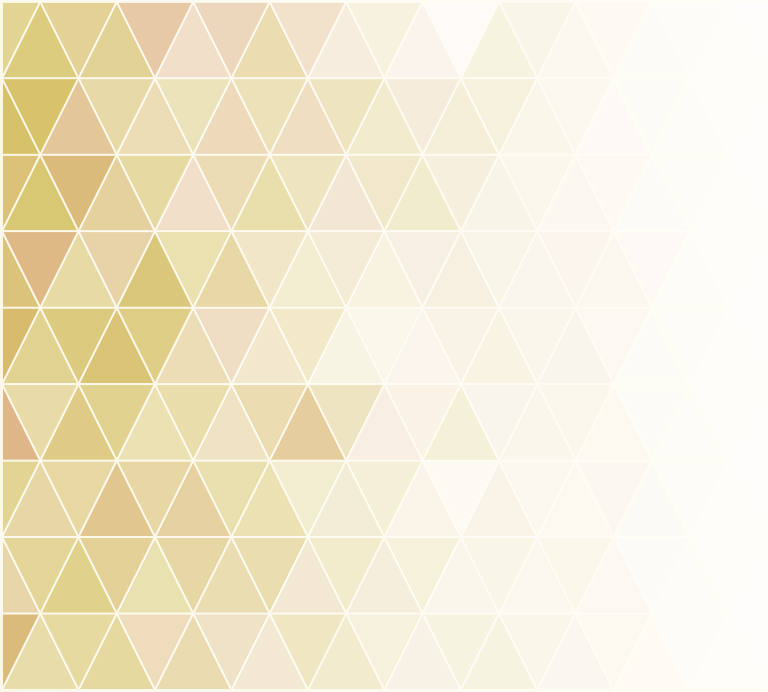
Reproduce this background procedurally as a Shadertoy shader.

```glsl
// Mosaic of gold triangles with pale seams, fading to white on the right.

float hash(vec2 p) {
    return fract(sin(dot(p, vec2(127.1, 311.7))) * 43758.54);
}

// Soft round patch, 1 at its centre
float patchAt(vec2 p, vec2 centre, float radius) {
    vec2 d = (p - centre) / radius;
    return exp(-dot(d, d));
}

void mainImage(out vec4 fragColor, in vec2 fragCoord) {
    // Grid units: nine rows fill the height inside a thin margin
    float cell = 0.1105 * iResolution.y;
    vec2 p = (fragCoord - 0.0029 * iResolution.y) / cell;
    float pixel = 1.0 / cell;

    // Every other row is mirrored so the slanted edges meet
    float row = floor(p.y);
    float rise = fract(p.y);
    float slope = 0.5 * (mod(row, 2.0) < 0.5 ? rise : 1.0 - rise);
    vec2 skew = vec2(p.x - slope, p.x + slope);
    float slot = floor(skew.x) + floor(skew.y);
    vec2 centre = vec2(0.5 * (slot + 1.0), row + 0.5);

    // Gold strength: fade across, random tone, darker and paler patches
    float across = clamp(centre.x * cell / iResolution.x, 0.0, 1.0);
    float fade = pow(1.0 - across, 1.6);
    vec2 id = vec2(slot, row);
    float tone = mix(0.68, 1.25, hash(id));
    tone += 0.6 * patchAt(centre, vec2(0.4, 7.1), 0.6);
    tone += 0.9 * patchAt(centre, vec2(2.0, 5.0), 0.6);
    tone += 0.9 * patchAt(centre, vec2(4.0, 3.5), 0.35);
    tone -= 1.1 * patchAt(centre, vec2(4.9, 5.0), 0.65);
    tone -= 1.2 * patchAt(centre, vec2(6.0, 2.0), 0.6);
    tone -= 1.0 * patchAt(centre, vec2(5.8, 8.5), 0.5);

    // Hue runs from olive gold to peach
    float hue = hash(id + 19.3);
    vec3 absorbed = mix(vec3(0.14, 0.20, 0.51), vec3(0.11, 0.26, 0.41), hue * hue);
    vec3 colour = vec3(0.998, 0.994, 0.985) - absorbed * fade * max(tone, 0.05);

    // Seams along the three edge directions and the outer margin
    vec2 slanted = 0.894 * (0.5 - abs(fract(skew) - 0.5));
    float edge = min(min(slanted.x, slanted.y), min(rise, 1.0 - rise));
    edge = min(edge, min(p.x, min(p.y, 9.0 - p.y)));
    float seam = 1.0 - smoothstep(-0.5 * pixel, 0.5 * pixel, edge - 0.013);
    colour = mix(colour, vec3(1.0, 0.992, 0.965), 0.9 * seam);

    fragColor = vec4(clamp(colour, 0.0, 1.0), 1.0);
}
```
